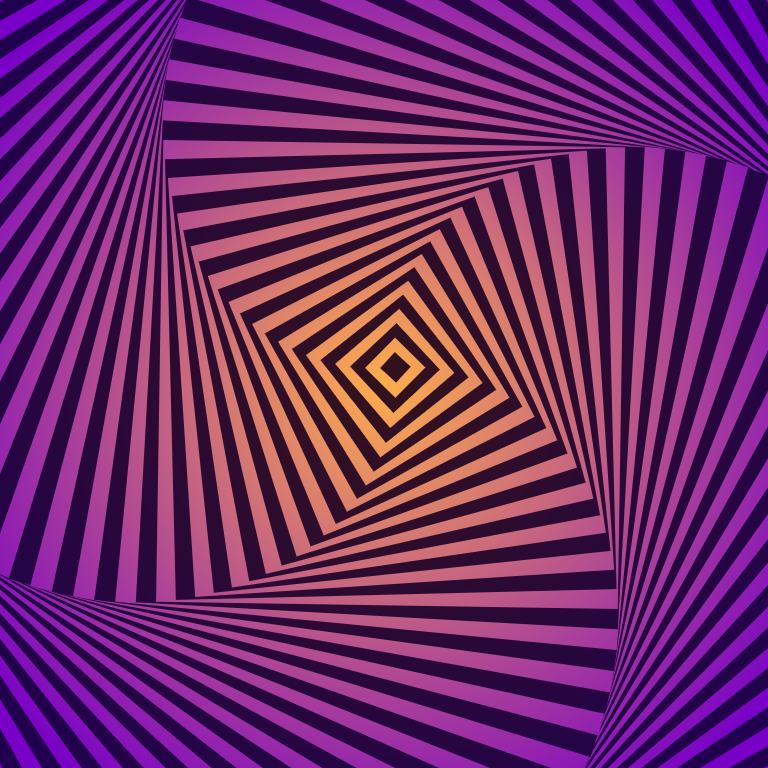
Give the GLSL for this background, as a WebGL 1 fragment shader.

```glsl
precision highp float;
// Nested squares in alternating light and dark, each turned a little further
// than the one inside it, so that their corners sweep out a spiral.
// Painted from the largest to the smallest, tinted by a radial gradient.

uniform vec2 u_resolution;

// Signed distance to a square standing on its corner.
float diamond(vec2 p, float radius) {
  return (abs(p.x) + abs(p.y) - radius) * 0.70711;
}

// Clockwise turn of the shape drawn at p.
vec2 turn(vec2 p, float angle) {
  float c = cos(angle), s = sin(angle);
  return vec2(c * p.x - s * p.y, s * p.x + c * p.y);
}

void main() {
  float canvas = min(u_resolution.x, u_resolution.y);
  vec2 p = (gl_FragCoord.xy - 0.5 * u_resolution) / canvas;

  // Radial tints: orange to violet, and maroon to indigo
  float glow = clamp(length(p) / 0.65, 0.0, 1.0);
  vec3 light = mix(vec3(1.0, 0.68, 0.30), vec3(0.47, 0.0, 0.78), glow);
  vec3 dark = mix(vec3(0.20, 0.07, 0.11), vec3(0.13, 0.0, 0.31), glow);

  // Squares, outermost first; the inner ones drift off the canvas centre
  float lightness = 0.0;
  for (int i = 0; i < 64; i++) {
    float k = 64.0 - float(i);
    vec2 center = vec2(0.0152, 0.0221) * (1.0 - k / 50.0);
    vec2 q = turn(p - center, 0.0403 * k - 0.0855);
    float d = diamond(q, 0.0006 + 0.0193 * k);
    float coverage = clamp(0.5 - d * canvas, 0.0, 1.0);
    lightness = mix(lightness, 1.0 - mod(k, 2.0), coverage);
  }

  gl_FragColor = vec4(mix(dark, light, lightness), 1.0);
}
```
